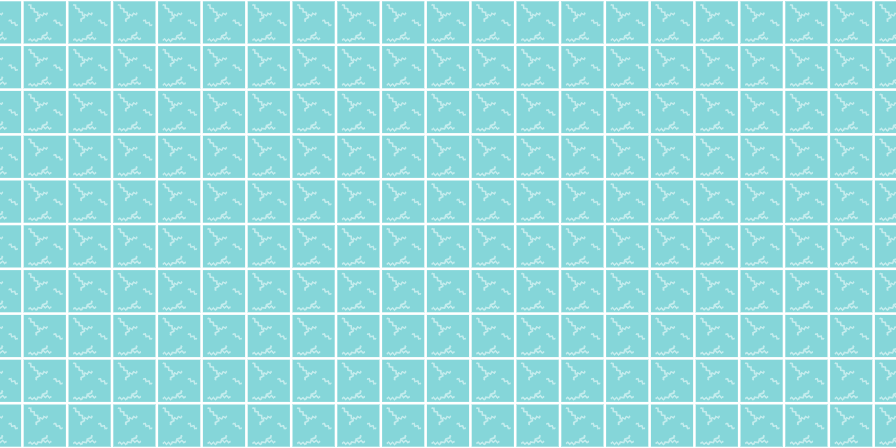
Write a WebGL 2 fragment shader that draws this pattern.

```glsl
#version 300 es
precision highp float;
// Aqua ceramic tiles in a 20 x 10 grid with white grout, shifted half a tile
// sideways. Each tile repeats the same pale hairline cracks, built from the
// distance to segments that are bent by a triangle wave.
uniform vec2 u_resolution;
out vec4 fragColor;

// Distance from p to a jagged line from a to b with the given number of teeth.
float jagged(vec2 p, vec2 a, vec2 b, float teeth) {
    float len = distance(a, b);
    vec2 dir = (b - a) / len;
    vec2 rel = p - a;
    float along = dot(rel, dir);
    float across = dot(rel, vec2(-dir.y, dir.x));
    float t = clamp(along / len, 0.0, 1.0);
    float wave = abs(fract(t * teeth + 0.25) - 0.5) * 4.0 - 1.0;
    return length(vec2(along - t * len, (across - 0.021 * wave) * 0.82));
}

// Distance to all cracks of one tile; y runs downward from 0 to 1.
float cracks(vec2 p) {
    // Forked crack near the upper left
    vec2 fork = vec2(0.38, 0.35);
    float d = jagged(p, vec2(0.15, 0.11), fork, 3.0);
    d = min(d, jagged(p, fork, vec2(0.55, 0.30), 2.0));
    d = min(d, jagged(p, fork, vec2(0.31, 0.47), 1.0));
    // Short crack at the right
    d = min(d, jagged(p, vec2(0.71, 0.46), vec2(0.88, 0.56), 2.0));
    // Branching crack along the bottom
    vec2 branch = vec2(0.44, 0.845);
    d = min(d, jagged(p, vec2(0.15, 0.89), vec2(0.33, 0.90), 2.0));
    d = min(d, jagged(p, vec2(0.33, 0.90), branch, 1.0));
    d = min(d, jagged(p, branch, vec2(0.55, 0.73), 1.0));
    return min(d, jagged(p, branch, vec2(0.63, 0.86), 2.0));
}

// Antialiased coverage of a shape with signed distance d.
float cover(float d, float pixel) {
    return clamp(0.5 - d / pixel, 0.0, 1.0);
}

void main() {
    // Tile coordinates, counted from the top edge
    float pixel = 10.0 / u_resolution.y;
    vec2 grid = vec2(gl_FragCoord.x, u_resolution.y - gl_FragCoord.y) * pixel;
    vec2 tile = fract(grid - vec2(0.5, 0.0));

    vec3 aqua = vec3(0.52, 0.84, 0.85);
    vec3 crackTint = vec3(0.77, 0.925, 0.93);
    vec3 grout = vec3(1.0);

    // Cracks on the glaze, then grout on top
    vec3 color = mix(aqua, crackTint, cover(cracks(tile) - 0.019, pixel));
    vec2 edge = min(tile, 1.0 - tile);
    color = mix(color, grout, cover(min(edge.x, edge.y) - 0.029, pixel));
    fragColor = vec4(color, 1.0);
}
```
